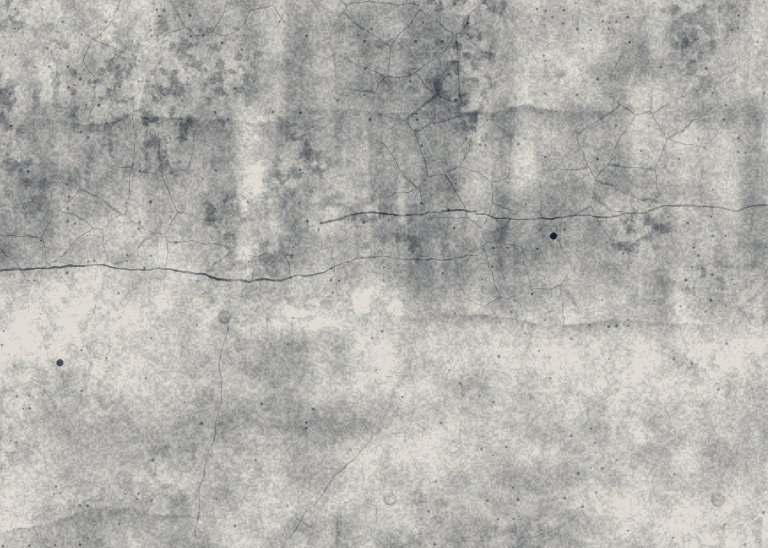
Reproduce this texture procedurally as a WebGL 1 fragment shader.

```glsl
precision highp float;
// Weathered concrete wall: two tonal bands with soft stains and vertical streaks,
// broken by rough ledges, wandering cracks, a faint crack web, pits and holes.
// Everything is layered value noise; one shared warp makes the lines jagged.
uniform vec2 u_resolution;

const vec3 SLATE = vec3(0.44, 0.45, 0.46);
const vec3 CHALK = vec3(0.83, 0.82, 0.79);

float hash(vec2 p) {
  vec3 v = fract(p.xyx * vec3(0.1031, 0.1030, 0.0973));
  v += dot(v, v.yzx + 33.33);
  return fract((v.x + v.y) * v.z);
}

float noise(vec2 p) {
  vec2 i = floor(p), f = fract(p);
  f = f * f * (3.0 - 2.0 * f);
  return mix(mix(hash(i), hash(i + vec2(1, 0)), f.x),
             mix(hash(i + vec2(0, 1)), hash(i + vec2(1, 1)), f.x), f.y);
}

float fbm(vec2 p) {
  float sum = 0.0, amp = 0.516;
  for (int i = 0; i < 5; i++) {
    sum += amp * noise(p);
    p = mat2(0.8, 0.6, -0.6, 0.8) * p * 2.03 + 17.3;
    amp *= 0.5;
  }
  return sum;
}

// Soft elliptical mask
float patchMask(vec2 p, vec2 center, vec2 radii) {
  vec2 d = (p - center) / radii;
  return exp(-dot(d, d));
}

// Thin line from a to b
float crack(vec2 p, vec2 a, vec2 b, float width, float soft) {
  vec2 ab = b - a;
  float t = clamp(dot(p - a, ab) / dot(ab, ab), 0.0, 1.0);
  return 1.0 - smoothstep(width, width + soft, length(p - a - ab * t));
}

// Shadow with a crisp upper edge that fades downward, between two x limits
float ledge(vec2 p, float y, vec2 span, float depth) {
  float below = y - p.y;
  float ends = smoothstep(span.x, span.x + 0.1, p.x) * (1.0 - smoothstep(span.y - 0.15, span.y, p.x));
  return smoothstep(-0.003, 0.003, below) * exp(-max(below, 0.0) / depth) * ends;
}

// Borders of irregular cells
float crackWeb(vec2 p, float width) {
  vec2 cell = floor(p);
  float near = 9.0, second = 9.0;
  for (int j = -1; j <= 1; j++) {
    for (int i = -1; i <= 1; i++) {
      vec2 c = cell + vec2(float(i), float(j));
      float d = length(c + vec2(hash(c), hash(c + 57.0)) - p);
      second = min(second, max(near, d));
      near = min(near, d);
    }
  }
  return 1.0 - smoothstep(0.0, width, second - near);
}

// Small scattered dots, one chance per cell
float specks(vec2 p, float chance) {
  vec2 cell = floor(p);
  vec2 center = 0.3 + 0.4 * vec2(hash(cell + 3.0), hash(cell + 8.0));
  float radius = 0.1 + 0.18 * hash(cell + 21.0);
  return step(hash(cell), chance) * (1.0 - smoothstep(radius * 0.4, radius + 0.1, length(fract(p) - center)));
}

// Five tie holes: dark ones and shallow filled ones
float holes(vec2 p) {
  float sum = 0.0;
  for (int i = 0; i < 5; i++) {
    float k = float(i);
    vec2 d = p - vec2(0.11 + 0.3 * k, 0.31 + 0.26 * cos(3.7 * k - 4.82));
    float open = 1.0 - step(0.5, mod(k, 3.0));
    float radius = mix(0.012, 0.006, open);
    float rim = smoothstep(radius * 0.5, radius, length(d)) * (0.6 - 0.4 * d.y / radius);
    float disc = 1.0 - smoothstep(radius * 0.8, radius * 1.3, length(d));
    sum += disc * mix(0.09 + 0.12 * rim, 0.5, open);
  }
  return sum;
}

void main() {
  vec2 p = gl_FragCoord.xy / u_resolution.y;
  float soft = 1.3 / u_resolution.y;
  vec2 q = p + 0.075 * (vec2(fbm(p * 6.0), fbm(p * 6.0 + 40.0)) - 0.5);

  // Bands, stains and streaks
  float border = mix(0.5, 0.41, smoothstep(0.6, 0.8, p.x));
  float upper = smoothstep(-0.02, 0.035, q.y - border);
  float stain = fbm(p * vec2(4.0, 5.5) + 5.0);
  float mottle = fbm(p * 24.0);
  float streak = fbm(p * vec2(24.0, 3.0) + 70.0);
  float tone = mix(0.775, 0.685, upper);
  tone += 0.36 * (stain - 0.5) + 0.25 * (mottle - 0.5) + (0.1 + 0.16 * upper) * (streak - 0.5);
  tone += 0.11 * patchMask(q, vec2(0.72, 0.62), vec2(0.16, 0.17)) * smoothstep(0.35, 0.6, streak);
  tone += 0.12 * patchMask(q, vec2(0.45, 0.65), vec2(0.035, 0.16));
  tone -= 0.07 * patchMask(q, vec2(0.13, 0.6), vec2(0.16, 0.12));
  tone -= 0.15 * patchMask(q, vec2(0.6, 0.24), vec2(0.17, 0.03)) * smoothstep(0.3, 0.6, mottle);
  tone -= 0.1 * patchMask(q, vec2(0.28, 0.21), vec2(0.18, 0.08)) * smoothstep(0.3, 0.65, mottle);

  // Pitted dark areas and pale chips
  float pits = smoothstep(0.48, 0.7, fbm(p * 7.0 + 11.0)) * smoothstep(0.45, 0.68, fbm(p * 60.0));
  tone -= pits * mix(0.08, 0.17, upper);
  float chipArea = patchMask(q, vec2(0.63, 0.43), vec2(0.16, 0.025)) + patchMask(q, vec2(0.46, 0.67), vec2(0.05, 0.12));
  tone += 0.13 * chipArea * smoothstep(0.53, 0.6, fbm(p * 32.0 + 90.0));

  // Ledges
  float rough = 0.4 + 0.9 * smoothstep(0.35, 0.65, mottle);
  tone -= rough * (0.17 * ledge(q, 0.79, vec2(0.75, 1.2), 0.02) + 0.1 * ledge(q, 0.785, vec2(-0.1, 0.85), 0.014));
  tone -= rough * (0.18 * ledge(q, 0.418, vec2(0.72, 1.35), 0.018) + 0.15 * ledge(q, 0.05, vec2(-0.05, 0.42), 0.016));

  // Cracks
  float lines = crack(q, vec2(-0.1, 0.498), vec2(0.6, 0.497), 0.0007, soft);
  lines += crack(q, vec2(0.58, 0.59), vec2(0.86, 0.615), 0.0005, soft);
  lines += crack(q, vec2(0.86, 0.61), vec2(1.5, 0.62), 0.0004, soft) * 0.75;
  lines += crack(q, vec2(0.6, 0.497), vec2(0.86, 0.53), 0.0003, soft) * 0.6;
  lines += crack(q, vec2(0.34, 0.0), vec2(0.42, 0.42), 0.0002, soft) * 0.45;
  lines += crack(q, vec2(0.5, 0.0), vec2(0.66, 0.22), 0.0002, soft) * 0.45;
  tone -= 0.27 * lines * (0.5 + 0.8 * noise(p * 35.0));
  float webArea = smoothstep(0.42, 0.62, fbm(p * 4.0 + 30.0)) * mix(0.5, 1.0, upper);
  tone -= 0.13 * webArea * crackWeb(q * 13.0, 13.0 * soft * 1.4);

  // Holes, specks and fine grain
  tone -= holes(p + 0.1 * (q - p));
  tone -= 0.22 * specks(p * 85.0, 0.025 + 0.05 * upper * smoothstep(0.45, 0.65, stain));
  tone += 0.14 * (noise(p * 310.0) - 0.5) + 0.08 * (noise(p * 150.0 + 6.0) - 0.5);

  gl_FragColor = vec4(mix(SLATE, CHALK, clamp((tone - 0.45) / 0.37, -0.9, 1.12)), 1.0);
}
```
